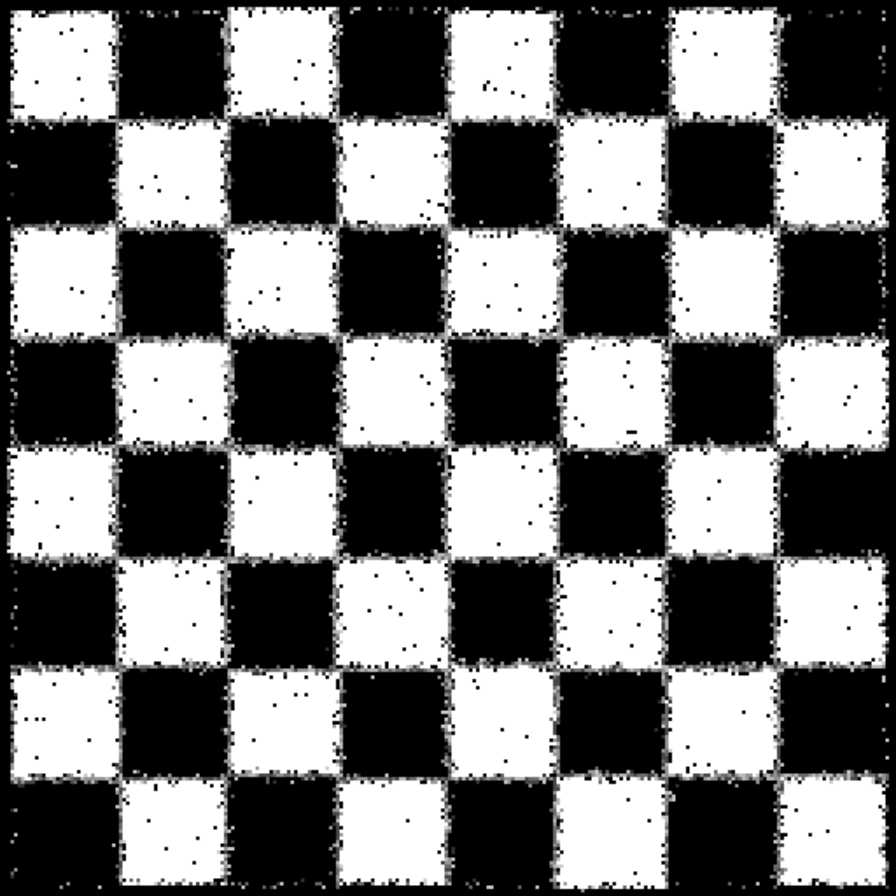
Reproduce this pattern procedurally as a WebGL 1 fragment shader.

```glsl
precision highp float;
// Worn black and white checkerboard with frayed grey seams, ink specks and a black rim.

uniform vec2 u_resolution;

const float CELLS = 8.0;          // squares per side
const float MARGIN = 0.0098;      // black rim, in canvas widths
const float PITCH = (1.0 - 2.0 * MARGIN) / CELLS;
const float GRAINS = 256.0;       // grains of wear per canvas side
const float SEAM_SHIFT = 0.026;   // seam offset per square, in squares
const float WOBBLE = 0.022;       // waviness along a seam, in squares
const float WOBBLE_FREQ = 8.0;    // waves per square
const float SEAM_HALF = 0.6;      // half width of a seam, in grains
const float FRAY_REACH = 2.6;     // depth of the frayed edge, in grains
const float FRAY_WHITE = 0.42;    // chance of dark fray on white squares
const float FRAY_BLACK = 0.24;    // chance of grey fray on black squares
const float RIM_DUST = 0.5;       // chance of grey dust along the rim
const float SPECKS = 0.006;       // chance of a speck inside a white square

float hash(vec2 p) {
  vec3 q = fract(vec3(p.xyx) * 0.1031);
  q += dot(q, q.yzx + 33.33);
  return fract((q.x + q.y) * q.z);
}

float cornerSlope(vec2 corner, vec2 toPoint) {
  float angle = 6.2832 * hash(corner + 71.0);
  return dot(vec2(cos(angle), sin(angle)), toPoint);
}

float gradientNoise(vec2 p) {
  vec2 i = floor(p), f = fract(p);
  vec2 u = f * f * f * (f * (f * 6.0 - 15.0) + 10.0);
  vec2 e = vec2(1.0, 0.0);
  float low = mix(cornerSlope(i, f), cornerSlope(i + e, f - e), u.x);
  float high = mix(cornerSlope(i + e.yx, f - e.yx), cornerSlope(i + 1.0, f - 1.0), u.x);
  return mix(low, high, u.y);
}

// Brightness of one grain of the worn board.
float grainTone(vec2 grain) {
  vec2 board = ((grain + 0.5) / GRAINS - MARGIN) / PITCH;
  vec2 seam = floor(board + 0.5);
  vec2 slot = floor(board);

  // Move each seam segment a little, then find the square and seam distance.
  vec2 jitter = vec2(hash(vec2(seam.x, slot.y) + 11.0), hash(vec2(slot.x, seam.y) + 47.0)) - 0.5;
  vec2 wave = vec2(gradientNoise(board * WOBBLE_FREQ + 20.0),
                   gradientNoise(board * WOBBLE_FREQ + 150.0));
  vec2 offset = board - seam - 2.0 * SEAM_SHIFT * jitter - WOBBLE * wave;
  vec2 cell = seam - 1.0 + step(0.0, offset);
  if (any(lessThan(cell, vec2(0.0))) || any(greaterThan(cell, vec2(CELLS - 0.5)))) return 0.0;

  vec2 gap = abs(offset) * PITCH * GRAINS;
  float dist = min(gap.x, gap.y);
  float nearSeam = gap.x < gap.y ? seam.x : seam.y;
  bool onRim = nearSeam < 0.5 || nearSeam > CELLS - 0.5;
  bool white = mod(cell.x + cell.y, 2.0) > 0.5;

  float chance = hash(grain + 5.0);
  float grey = 0.2 * (1.0 + floor(4.0 * hash(grain + 313.0)));
  float fray = 1.0 - smoothstep(SEAM_HALF, FRAY_REACH, dist);

  // Dust on black squares at the rim varies from square to square.
  if (onRim && !white) {
    float dust = RIM_DUST * hash(cell + 211.0) * fray;
    return chance < dust ? grey : 0.0;
  }
  if (dist < SEAM_HALF && !(onRim && chance < 0.5)) return mix(0.5, grey, 0.75);

  if (white) {
    if (chance < FRAY_WHITE * fray) return chance < 0.5 * FRAY_WHITE * fray ? 0.0 : grey;
    return hash(grain + 701.0) < SPECKS ? 0.0 : 1.0;
  }
  return chance < FRAY_BLACK * fray ? grey : 0.0;
}

void main() {
  vec2 position = gl_FragCoord.xy / u_resolution * GRAINS - 0.5;
  vec2 base = floor(position);
  vec2 blend = smoothstep(0.15, 0.85, fract(position));

  // Blend the four nearest grains for soft edges.
  float tone = 0.0;
  for (int y = 0; y < 2; y++) {
    for (int x = 0; x < 2; x++) {
      vec2 corner = vec2(float(x), float(y));
      vec2 weight = mix(1.0 - blend, blend, corner);
      tone += weight.x * weight.y * grainTone(base + corner);
    }
  }
  gl_FragColor = vec4(vec3(tone), 1.0);
}
```
